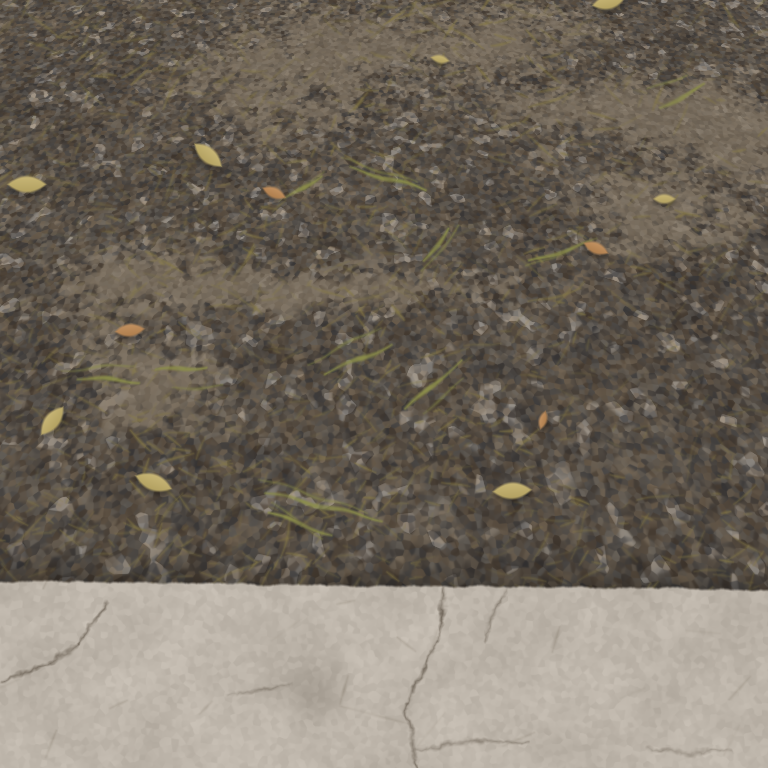
This texture is drawn by a Shadertoy shader. Its source:

```glsl
// Sand patches: centre, radii
const vec4 PATCHES[8] = vec4[](
    vec4(.38, .89, .12, .08), vec4(.18, .63, .13, .05), vec4(.2, .49, .09, .07),
    vec4(.46, .62, .18, .03), vec4(.85, .73, .13, .06), vec4(.78, .86, .17, .04),
    vec4(.96, .83, .1, .06), vec4(.62, .95, .18, .05));

// Leaves: centre, angle, half length; the last four are orange
const vec4 LEAVES[12] = vec4[](
    vec4(.792, .997, .2, .021), vec4(.271, .798, -.7, .023), vec4(.035, .76, 0, .025),
    vec4(.2, .372, -.35, .025), vec4(.667, .361, .05, .025), vec4(.068, .452, .9, .023),
    vec4(.865, .741, 0, .014), vec4(.573, .923, -.2, .012), vec4(.357, .749, -.4, .016),
    vec4(.169, .57, .1, .019), vec4(.776, .677, -.4, .017), vec4(.707, .453, 1.3, .012));

// Grass blades and cracks: start, end
const vec4 BLADES[11] = vec4[](
    vec4(.423, .514, .51, .551), vec4(.527, .466, .599, .529), vec4(.102, .508, .182, .503),
    vec4(.202, .518, .267, .522), vec4(.456, .781, .553, .753), vec4(.371, .74, .417, .772),
    vec4(.553, .661, .583, .703), vec4(.69, .659, .768, .685), vec4(.345, .359, .498, .323),
    vec4(.352, .333, .43, .303), vec4(.859, .859, .918, .889));
const vec4 CRACKS[10] = vec4[](
    vec4(0, .117, .065, .137), vec4(.065, .137, .102, .167), vec4(.102, .167, .141, .215),
    vec4(.579, .234, .568, .167), vec4(.568, .167, .532, .082), vec4(.532, .082, .541, 0),
    vec4(.541, .03, .69, .037), vec4(.297, .099, .378, .102), vec4(.846, .027, .953, .017),
    vec4(.63, .167, .658, .232));

vec2 hash2(vec2 p) {
    vec3 q = fract(p.xyx * vec3(.1031, .103, .0973));
    q += dot(q, q.yzx + 33.3);
    return fract((q.xx + q.yz) * q.zy);
}

// Layered sines
float waves(vec2 p) {
    float sum = 0., amp = .5;
    for (int i = 0; i < 5; i++) {
        sum += amp * sin(p.x + 1.3 * sin(p.y)) * cos(p.y + sin(p.x * .8));
        p = mat2(1.5, 1.1, -1.1, 1.5) * p + 2.7;
        amp *= .62;
    }
    return sum;
}

// Soft cellular noise: two random values blended between cells
vec2 cellular(vec2 p) {
    vec3 sum = vec3(0);
    for (int k = 0; k < 9; k++) {
        vec2 id = floor(p) + vec2(k % 3, k / 3) - 1.;
        vec2 d = id + hash2(id) - p;
        sum += exp(-9. * dot(d, d)) * vec3(hash2(id + 71.) - .5, 1);
    }
    return sum.xy / sum.z;
}

// Tapered stroke coverage
float stroke(vec2 p, vec2 a, vec2 b, float width, float soft) {
    vec2 ab = b - a;
    float t = clamp(dot(p - a, ab) / dot(ab, ab), 0., 1.);
    float w = width * (1. - .6 * abs(2. * t - 1.));
    return 1. - smoothstep(w - soft, w + soft, length(p - a - ab * t));
}

// Random straws, one per occupied grid cell
float straws(vec2 p, float columns, float density, float soft) {
    float cover = 0.;
    vec2 grid = columns * vec2(1, 1.3);
    for (int k = 0; k < 9; k++) {
        vec2 id = floor(p * grid) + vec2(k % 3, k / 3) - 1.;
        vec2 h = hash2(id + columns), g = hash2(id + columns + 19.);
        float angle = (g.x - .4) * 2.2;
        vec2 arm = vec2(cos(angle), sin(angle)) * mix(.12, .55, h.y * h.y) / columns;
        vec2 c = (id + h) / grid;
        float line = stroke(p, c - arm, c + arm, .0018, soft);
        cover = max(cover, step(g.y, density) * line * (.4 + .6 * h.x));
    }
    return cover;
}

// Pointed oval; negative inside
float leafDistance(vec2 q, float size) {
    float t = q.x / size;
    return abs(q.y) - .42 * size * (1. - t * t);
}

vec3 asphalt(vec2 p) {
    vec2 ground = vec2(p.x - .5, 1.6) / (2. - p.y);
    vec2 fine = cellular(ground * 210.), coarse = cellular(ground * 95.);
    float tone = .34 + .16 * waves(p * 17.) + .75 * fine.x + .4 * coarse.x;
    vec3 col = mix(vec3(.25, .226, .206), vec3(.44, .4, .348), tone + .15 * p.y);
    col += fine.y * vec3(.035, 0, -.04);
    // Pale chips
    col += .14 * smoothstep(.25, .45, coarse.y) * (1. + fine.x);
    // Dusty patches with ragged borders
    float sand = 0.;
    for (int i = 0; i < 8; i++) {
        vec2 d = (p - PATCHES[i].xy) / PATCHES[i].zw;
        sand += exp(-dot(d, d));
    }
    float ragged = sand + .4 * waves(p * vec2(20, 32)) + .5 * coarse.x + .3 * fine.x;
    vec3 dust = vec3(.49, .443, .38) + .07 * fine.x;
    return mix(col, dust, .8 * smoothstep(.25, .95, ragged));
}

vec3 concrete(vec2 p, float soft) {
    vec3 col = vec3(.74, .708, .665) + .035 * waves(p * 22.) + .05 * cellular(p * 130.).x;
    vec2 stain = (p - vec2(.41, .1)) / .04;
    col -= .09 * exp(-dot(stain, stain));
    vec2 bent = p + .008 * vec2(waves(p * 45.), waves(p * 40. + 5.));
    float broken = .75 + .5 * waves(p * 60.);
    for (int i = 0; i < 10; i++) {
        float line = stroke(bent, CRACKS[i].xy, CRACKS[i].zw, .0025, soft + .0018);
        col = mix(col, vec3(.36, .32, .27), line * broken * (i < 6 ? .75 : .5));
    }
    return mix(col, vec3(.5, .46, .4), .35 * broken * straws(p, 11., .4, soft + .001));
}

void mainImage(out vec4 fragColor, in vec2 fragCoord) {
    vec2 p = fragCoord / iResolution.xy;
    float soft = 1.1 / iResolution.y, blur = soft + .001;
    float edge = .243 - .011 * p.x + .003 * waves(vec2(p.x * 55., 2));
    vec3 road = asphalt(p) * (1. - .25 * exp(-max(p.y - edge, 0.) * 45.));

    // Loose straw in tufts, thicker on the left
    vec2 bent = p + .002 * sin(p.yx * 80.);
    float density = mix(.65, .35, smoothstep(.3, .85, p.x));
    float tufts = clamp(.6 + .7 * waves(p * 13.), .15, 1.);
    for (int i = 0; i < 4; i++) {
        float cover = straws(bent, 15. + 6. * float(i), density, blur);
        road = mix(road, vec3(.53, .48, .27), .7 * tufts * cover);
    }
    // Green blades, each crossed by a thinner one
    for (int i = 0; i < 11; i++) {
        vec2 a = BLADES[i].xy, b = BLADES[i].zw, shift = .05 * (hash2(a * 97.) - .5);
        float cover = stroke(bent, a, b, .003, blur);
        cover = max(cover, .6 * stroke(bent, a + shift, b - shift.yx, .002, blur));
        road = mix(road, vec3(.55, .56, .29), cover * (.8 + .25 * waves(p * 50.)));
    }

    // Fallen leaves with a small contact shadow
    for (int i = 0; i < 12; i++) {
        float c = cos(LEAVES[i].z), s = sin(LEAVES[i].z), size = LEAVES[i].w;
        vec2 q = mat2(c, -s, s, c) * (p - LEAVES[i].xy);
        road *= .8 + .2 * smoothstep(-.002, .006, leafDistance(q + vec2(0, .004), size));
        vec3 tint = i < 8 ? vec3(.74, .67, .42) : vec3(.72, .53, .34);
        tint += .1 * q.y / size;
        road = mix(road, tint, 1. - smoothstep(-blur, blur, leafDistance(q, size)));
    }
    float onRoad = smoothstep(-blur, blur, p.y - edge);
    fragColor = vec4(mix(concrete(p, soft), road, onRoad), 1);
}
```
